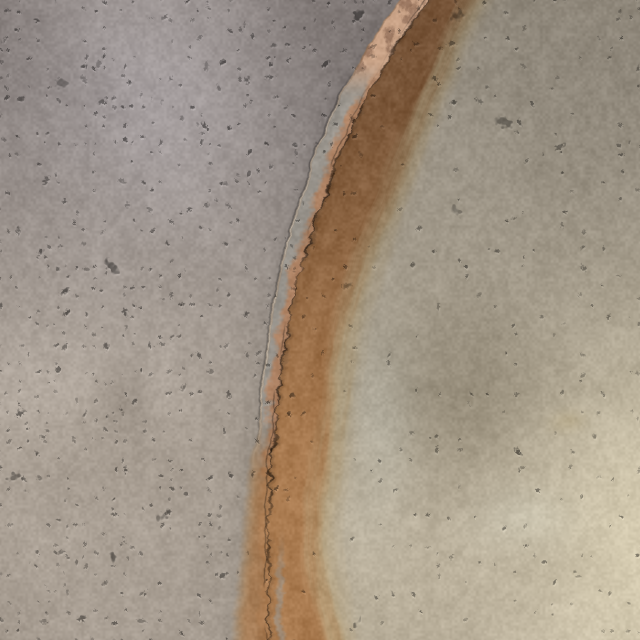
A WebGL 1 fragment shader for this texture:

```glsl
precision highp float;
// Weathered concrete crossed by a curved, rust-stained crack.
// Cubic curves place the stain edges; soft blobs tint the slab, while
// value noise and jittered cells add mottling, grain, flakes and pits.

uniform vec2 u_resolution;

#define GRAIN 0.085
#define MOTTLE 0.060
#define PIT_DEPTH 0.46
#define CRACK_WIDTH 0.0013
#define EDGE_WOBBLE 0.012
#define RUST_TOP vec3(0.45, 0.31, 0.20)
#define RUST_LOW vec3(0.66, 0.47, 0.30)
#define OCHRE vec3(0.73, 0.62, 0.43)
#define PEACH vec3(0.79, 0.64, 0.53)
#define STEEL vec3(0.60, 0.58, 0.55)

float hash(vec2 p) {
  p = fract(p * vec2(0.1031, 0.1137));
  p += dot(p, p.yx + 33.33);
  return fract((p.x + p.y) * p.x * 17.31);
}

float noise(vec2 p) {
  vec2 i = floor(p), f = fract(p);
  f = f * f * (3.0 - 2.0 * f);
  return mix(mix(hash(i), hash(i + vec2(1, 0)), f.x),
             mix(hash(i + vec2(0, 1)), hash(i + vec2(1, 1)), f.x), f.y);
}

float fbm(vec2 p) {
  float sum = 0.0, amp = 0.5;
  for (int i = 0; i < 5; i++) {
    sum += amp * noise(p);
    p = mat2(1.6, 1.2, -1.2, 1.6) * p + 7.3;
    amp *= 0.5;
  }
  return sum;
}

float cubic(vec4 k, float t) { return k.x + t * (k.y + t * (k.z + t * k.w)); }

float blob(vec2 p, vec2 center, vec2 size) {
  vec2 d = (p - center) / size;
  return exp(-dot(d, d));
}

float band(float d, float halfWidth, float soft) {
  return 1.0 - smoothstep(halfWidth - soft, halfWidth + soft, abs(d));
}

// Scattered, ragged oval pits; one candidate for each grid cell.
float pits(vec2 p, float cells, float chance, float radius) {
  vec2 g = p * cells, id = floor(g);
  float pick = hash(id + cells), turn = 6.28 * hash(id + 41.0);
  vec2 center = 0.25 + 0.5 * vec2(hash(id + 13.0), hash(id + 27.0));
  vec2 d = fract(g) - center;
  d = mat2(cos(turn), -sin(turn), sin(turn), cos(turn)) * d;
  d.x *= 0.45 + 0.5 * hash(id + 5.0);
  float r = radius * (0.35 + 0.75 * hash(id + 71.0));
  float dist = length(d) + radius * 1.3 * (noise(g * 1.3 / radius) - 0.5);
  float soft = 0.02 + cells / u_resolution.y * 0.7;
  float depth = 0.45 + 0.55 * hash(id + 93.0);
  return depth * step(pick, chance) * (1.0 - smoothstep(r - soft, r + soft, dist));
}

float allPits(vec2 p, float density) {
  float m = pits(p, 13.0, 0.13 * density, 0.085);
  m = max(m, pits(p + 0.37, 31.0, 0.25 * density, 0.10));
  return max(m, 0.9 * pits(p + 0.71, 67.0, 0.22 * density, 0.15));
}

vec3 slab(vec2 p, float side) {
  vec3 left = mix(vec3(0.66, 0.62, 0.575), vec3(0.59, 0.56, 0.55), smoothstep(0.25, 0.9, p.y));
  left += 0.06 * blob(p, vec2(0.23, 0.83), vec2(0.15, 0.18)) * vec3(0.9, 0.95, 1.15);
  left += 0.05 * blob(p, vec2(0.12, 0.40), vec2(0.18, 0.10));
  left -= 0.08 * blob(p, vec2(0.52, 0.96), vec2(0.12, 0.22));
  left -= 0.06 * blob(p, vec2(0.19, 0.37), vec2(0.04, 0.07));
  left -= 0.06 * blob(p, vec2(0.0, 1.0), vec2(0.12, 0.2));
  vec3 right = mix(vec3(0.72, 0.68, 0.60), vec3(0.56, 0.53, 0.48), smoothstep(0.05, 0.95, p.y));
  right += 0.11 * blob(p, vec2(1.05, 0.18), vec2(0.22, 0.33)) * vec3(1.1, 1.1, 0.85);
  right += 0.07 * blob(p, vec2(0.59, 0.33), vec2(0.055, 0.15)) * vec3(0.8, 1.0, 1.15);
  right += 0.055 * blob(p, vec2(0.82, 0.19), vec2(0.07, 0.05)) * vec3(0.8, 1.0, 1.1);
  right -= 0.085 * blob(p, vec2(0.71, 0.37), vec2(0.13, 0.12));
  right += 0.04 * blob(p, vec2(0.70, 0.70), vec2(0.10, 0.14));
  right -= 0.04 * blob(p, vec2(0.89, 0.345), vec2(0.025, 0.015)) * vec3(0.5, 0.8, 1.5);
  return mix(left, right, side);
}

void main() {
  vec2 p = gl_FragCoord.xy / u_resolution;
  float px = 1.0 / u_resolution.y;
  float broad = fbm(p * 7.0), fine = fbm(p * vec2(46.0, 38.0));
  float wobble = (fbm(vec2(p.y * 28.0, 3.0)) - 0.5) * EDGE_WOBBLE;
  float jag = (fbm(p * vec2(55.0, 95.0)) - 0.5) * EDGE_WOBBLE;

  // Signed horizontal distances from the three guiding curves.
  float dLeft = p.x - cubic(vec4(0.371, 0.138, -0.226, 0.342), p.y) - wobble - jag * 0.4;
  float dCrack = p.x - cubic(vec4(0.421, -0.015, 0.061, 0.202), p.y) - wobble - jag * 1.3;
  float dRight = p.x - cubic(vec4(0.527, -0.192, 0.572, -0.158), p.y) + (broad - 0.5) * 0.025;
  float low = 1.0 - smoothstep(0.22, 0.36, p.y);
  float high = smoothstep(0.84, 0.91, p.y);

  // Mottled slab.
  vec3 col = slab(p + (broad - 0.5) * 0.05, smoothstep(-0.01, 0.01, dCrack));
  col += MOTTLE * (broad - 0.48) + 0.06 * (fine - 0.48);
  col *= 1.0 - 0.10 * exp(-abs(dLeft) * 38.0);

  // Rust with streaks that follow the bend and an ochre fringe.
  float leftSoft = mix(0.003, 0.016, low);
  float inside = smoothstep(-leftSoft, leftSoft, dLeft);
  float streak = fbm(vec2(dRight * 75.0, p.y * 7.0)) - 0.48;
  float fringe = inside * (1.0 - smoothstep(-0.015, 0.040, dRight + streak * 0.02));
  float core = inside * (1.0 - smoothstep(-0.040, 0.010, dRight + streak * 0.035));
  vec3 rust = mix(RUST_LOW, RUST_TOP, smoothstep(0.2, 1.0, p.y));
  rust += 0.07 * streak + 0.09 * (fine - 0.48);
  col = mix(col, OCHRE * mix(1.0, 0.78, p.y), fringe * 0.60);
  col = mix(col, rust, core * 0.94);

  // Exposed lip, pale flakes and the grey seam.
  float lip = inside * (1.0 - smoothstep(-0.002, 0.002, dCrack));
  float pinkEdge = smoothstep(-0.022, -0.007, dCrack + (fine - 0.5) * 0.03);
  vec3 lipColor = mix(STEEL, vec3(0.67, 0.50, 0.38), pinkEdge) + 0.10 * (fine - 0.48);
  lipColor = mix(lipColor, mix(PEACH, vec3(0.62, 0.48, 0.39), smoothstep(0.45, 0.62, fine)), high);
  col = mix(col, lipColor, lip * (1.0 - 0.88 * low));
  col = mix(col, STEEL, 0.6 * band(dCrack - 0.018, 0.005, 0.004) * (1.0 - smoothstep(0.08, 0.18, p.y)));

  // Broken dark fissure, its side splinter and the pale outer rim.
  float breaks = noise(vec2(p.y * 34.0, 8.0));
  float width = CRACK_WIDTH * (0.4 + 1.6 * noise(vec2(p.y * 70.0, 8.0)));
  col *= 1.0 - (0.28 + 0.32 * breaks) * band(dCrack, width, px * 0.7 + 0.0007);
  col *= 1.0 - 0.16 * band(dCrack - 0.003, 0.003, 0.003) * breaks;
  float splinter = smoothstep(0.35, 0.6, noise(vec2(p.y * 17.0, 21.0)));
  col *= 1.0 - 0.35 * splinter * band(dCrack + 0.006 + jag * 1.6, 0.0009, px * 0.7 + 0.0007);
  float rim = smoothstep(0.27, 0.38, p.y) * (1.0 - high);
  col *= 1.0 - 0.30 * rim * band(dLeft + 0.003, 0.0010, px * 0.7 + 0.0010);
  col = mix(col, vec3(0.79, 0.76, 0.71), rim * (0.3 + 0.5 * breaks) * band(dLeft, 0.0008, px * 0.7 + 0.0005));

  // Pits, their lit lower lips and surface grain.
  float density = mix(1.0, 0.38, smoothstep(-0.02, 0.02, dLeft));
  float pit = allPits(p, density);
  float litLip = max(allPits(p + vec2(-0.001, 0.003), density) - pit, 0.0);
  col *= 1.0 - PIT_DEPTH * pit;
  col += 0.06 * litLip;
  col += GRAIN * (noise(p * 240.0) * 0.6 + noise(p * 110.0) * 0.4 - 0.5);
  gl_FragColor = vec4(clamp(col, 0.0, 1.0), 1.0);
}
```
